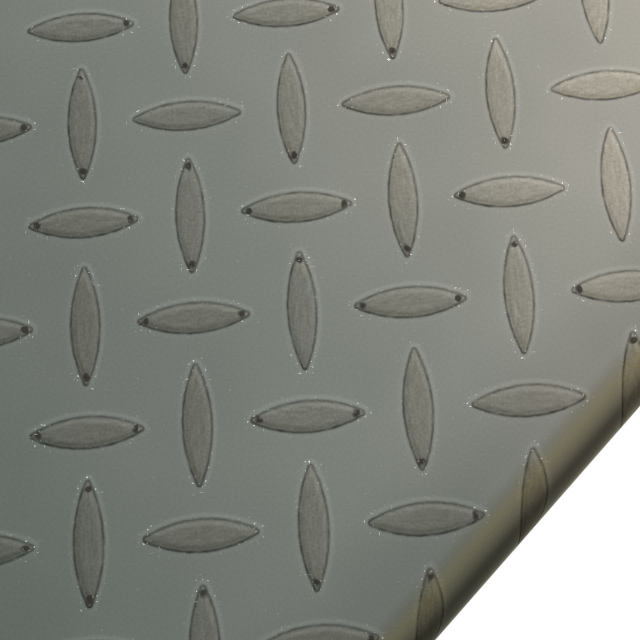
This texture is drawn by a three.js fragment shader. Its source:

```glsl
// Grey rubber tread mat with alternating raised lozenges, seen at a slight tilt, one corner rolled under.
varying vec2 vUv;

// Layout, in canvas units
const vec2  FIRST_STUD = vec2(0.1263, 0.043);  // from the upper left
const vec2  PITCH      = vec2(0.1605, 0.1464);
const float SKEW       = 0.073;                // rise of the rows to the right
const float TILT       = 0.0175;               // perspective growth per row
const vec2  FOLD_POINT = vec2(0.680, 0.0);
const vec2  FOLD_DIR   = vec2(0.753, -0.659);
const float FOLD_RADIUS = 0.088;

// Studs, in units of one row
const vec2  STUD_HALF  = vec2(0.145, 0.56);    // half width, half length
const float TIP_ROUND  = 0.022;
const float LINE_WIDTH = 0.013;
const vec2  LIGHT_DIR  = vec2(0.45, 0.89);

// Colours
const vec3 MAT_DARK  = vec3(0.385, 0.410, 0.388);
const vec3 MAT_MID   = vec3(0.490, 0.508, 0.480);
const vec3 MAT_LIGHT = vec3(0.670, 0.655, 0.615);
const vec3 FACE_TINT = vec3(0.920, 0.895, 0.875);
const vec3 FOLD_TINT = vec3(0.740, 0.715, 0.640);
const vec3 RESIDUE   = vec3(0.170, 0.160, 0.145);
const vec3 BACKDROP  = vec3(1.0);

vec2 hash2(vec2 p) {
  p = vec2(dot(p, vec2(127.1, 311.7)), dot(p, vec2(269.5, 183.3)));
  return fract(sin(p) * 43758.5) * 2.0 - 1.0;
}

float gradientNoise(vec2 p) {
  vec2 i = floor(p), f = fract(p);
  vec2 u = f * f * f * (f * (f * 6.0 - 15.0) + 10.0);
  vec2 e = vec2(1.0, 0.0);
  float a = dot(hash2(i), f);
  float b = dot(hash2(i + e), f - e);
  float c = dot(hash2(i + e.yx), f - e.yx);
  float d = dot(hash2(i + e.xx), f - e.xx);
  return mix(mix(a, b, u.x), mix(c, d, u.x), u.y);
}

float band(float x, float width) {
  return exp(-x * x / (width * width));
}

// Lens with its long axis on y
float sdLens(vec2 p, vec2 halfSize) {
  p = abs(p);
  float r = dot(halfSize, halfSize) / (2.0 * halfSize.x);
  float d = r - halfSize.x;
  return (p.y - halfSize.y) * d > p.x * halfSize.y
    ? length(p - vec2(0.0, halfSize.y))
    : length(p + vec2(d, 0.0)) - r;
}

// Canvas point to (column, row) on the tilted mat
vec2 toLattice(vec2 p) {
  p.y = 1.0 - p.y;
  vec2 q = p - FIRST_STUD;
  float row = (q.y + SKEW * q.x) / (PITCH.y + TILT * (p.y + SKEW * p.x));
  return vec2((q.x - TILT * row * p.x) / PITCH.x, row);
}

void main() {
  // Unroll the cylinder at the folded corner
  float edge = dot(vUv - FOLD_POINT, FOLD_DIR);
  float fold = clamp(edge / FOLD_RADIUS + 1.0, 0.0, 1.0);
  vec2 p = vUv + FOLD_DIR * FOLD_RADIUS * (asin(fold) - fold);

  // Nearest stud among the surrounding lattice points
  vec2 q = toLattice(p);
  float dist = 10.0;
  vec2 local = vec2(0.0), id = vec2(0.0);
  bool across = false;
  for (int k = 0; k < 4; k++) {
    vec2 cell = floor(q) + vec2(mod(float(k), 2.0), floor(float(k) / 2.0));
    vec2 l = (q - cell) * vec2(PITCH.x / PITCH.y, -1.0);
    bool flat_ = mod(cell.x + cell.y, 2.0) < 0.5;
    if (flat_) l = l.yx;
    float d = sdLens(l, STUD_HALF - TIP_ROUND) - TIP_ROUND;
    if (d < dist) { dist = d; local = l; id = cell; across = flat_; }
  }
  dist += 0.006 * gradientNoise(p * 90.0);
  vec2 normal = normalize(local / (STUD_HALF * STUD_HALF) + 1e-4);
  float lit = dot(across ? normal.yx : normal, LIGHT_DIR);

  // Mat: light falls from the upper right
  float cloud = gradientNoise(p * 5.0) + 0.5 * gradientNoise(p * 13.0);
  float grain = gradientNoise(p * 240.0);
  float light = clamp(0.62 * vUv.x + 0.38 * vUv.y + 0.07 * cloud, 0.0, 1.0);
  vec3 col = mix(MAT_DARK, MAT_MID, min(light * 2.0, 1.0));
  col = mix(col, MAT_LIGHT, max(light * 2.0 - 1.0, 0.0));
  col += 0.022 * grain;

  // Stud face, streaked along its length
  float inside = 1.0 - smoothstep(-LINE_WIDTH, LINE_WIDTH, dist);
  float streak = gradientNoise(local * vec2(28.0, 9.0) + id * 17.0);
  vec3 face = col * mix(FACE_TINT, vec3(1.03, 1.01, 0.98), smoothstep(0.5, 0.95, light));
  face *= 1.0 + 0.10 * streak + 0.06 * grain;
  face += 0.065 * lit * band(dist + 0.035, 0.025);
  col = mix(col, face, inside);

  // Outline, outer sheen and contact shade
  float wear = 0.8 + 0.7 * gradientNoise(p * 60.0);
  col *= 1.0 - 0.44 * band(dist, LINE_WIDTH) * wear * (0.8 - 0.25 * lit);
  col += 0.035 * band(dist - 0.035, 0.022) * (0.7 + 0.5 * lit);

  // Pale dust around the studs, thickest at the tips
  float tip = smoothstep(0.3, 0.56, abs(local.y));
  float dust = smoothstep(0.22, 0.5, gradientNoise(p * 210.0 + 40.0));
  col += dust * band(dist - 0.025, 0.05) * (0.06 + 0.26 * tip);
  col += 0.05 * smoothstep(0.42, 0.6, gradientNoise(p * 160.0 + 9.0));

  // Dark residue caught in some of the tips
  float chance = hash2(id + sign(local.y) * 7.3).x * 0.5 + 0.5;
  float blob = length(vec2(local.x, abs(local.y) - 0.485)) + 0.035 * gradientNoise(p * 110.0);
  float stain = (1.0 - smoothstep(0.015, 0.05, blob)) * step(light * 0.9, chance) * inside;
  col = mix(col, RESIDUE + 0.35 * dust, 0.75 * stain);

  // Rolled corner: brown shoulder, dark turn, thin bright rim
  col *= 1.0 - 0.09 * smoothstep(-0.26, -FOLD_RADIUS, edge);
  col *= mix(vec3(1.0), FOLD_TINT, smoothstep(0.0, 0.5, fold));
  col += vec3(0.075, 0.065, 0.04) * band(fold - 0.42, 0.17);
  col *= 1.0 - 0.35 * band(fold - 0.82, 0.14);
  col += 0.10 * smoothstep(0.93, 1.0, fold);

  col = mix(col, BACKDROP, smoothstep(-0.0015, 0.0015, edge));
  gl_FragColor = vec4(clamp(col, 0.0, 1.0), 1.0);
}
```
